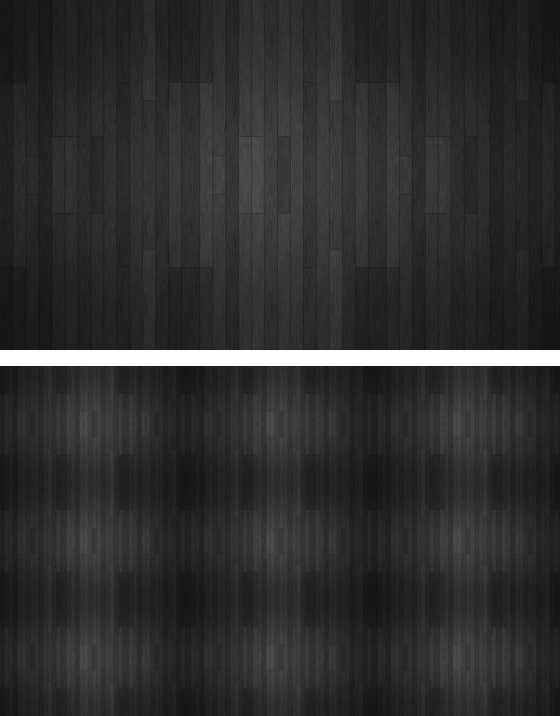
Top, the tile; bottom, the same tile 3 across and 3 down.
This texture is drawn by a Shadertoy shader. Its source:

```glsl
#define REPEATS 3.0        // floor pattern repeats across
#define SHIFT 0.07         // where the first board starts, in repeats
#define BOARDS 14.4        // board widths per repeat, the last board is 1.4 wide
#define HALF_LENGTH 13.5   // half the floor height, in board widths
#define BRIGHTNESS 0.262
#define RING_FREQ 6.0
#define RING_DEPTH 0.17
#define FIBRE_DEPTH 0.13
#define SEAM_WIDTH 0.07
#define SEAM_DEPTH 0.25
#define SAMPLES 3

const float TAU = 6.2831853;

// Per board: joint distance from the middle (2 = none), inner tone, outer tone
const vec3 PLANKS[14] = vec3[14](
    vec3(0.53, 1.08, 0.90), vec3(0.11, 1.04, 1.00), vec3(2.0, 0.85, 0.85),
    vec3(0.22, 1.12, 1.05), vec3(0.22, 1.15, 1.08), vec3(2.0, 0.97, 0.97),
    vec3(0.22, 0.88, 1.05), vec3(2.0, 1.03, 1.03), vec3(0.53, 0.86, 0.92),
    vec3(2.0, 1.00, 1.00), vec3(0.425, 0.98, 1.14), vec3(2.0, 0.88, 0.88),
    vec3(0.53, 1.00, 0.78), vec3(0.53, 0.86, 0.80));

float hash(vec2 p) {
    return fract(sin(dot(p, vec2(127.1, 311.7))) * 4375.85);
}

// Growth rings of a tapering trunk, bent by layered sines
float rings(vec2 p, float heart, float seed) {
    float phase = TAU * hash(vec2(seed, 3.0));
    float x = p.x - heart + 0.07 * sin(1.1 * p.y + phase) * smoothstep(0.0, 2.0, p.y);
    float radius = length(vec2(x, 0.16)) + 0.055 * p.y;
    radius += 0.025 * sin(2.3 * p.y + 4.0 * x + phase);
    radius += 0.012 * sin(5.9 * p.y - 7.0 * x + 2.0 * phase);
    float wave = 0.5 + 0.5 * sin(TAU * RING_FREQ * radius + phase);
    return wave * wave * wave * (0.6 + 0.4 * sin(0.9 * p.y + 5.0 * x + phase));
}

// Short upright streaks, one random value per cell
float fibres(vec2 p, float seed) {
    float column = floor(p.x * 11.0);
    float row = floor(p.y * 1.8 + 9.0 * hash(vec2(column, seed)));
    return hash(vec2(column + 17.0 * seed, row)) - 0.5;
}

float floorShade(vec2 uv) {
    // Board index and position inside the board, mirrored about mid height
    float across = fract(uv.x * REPEATS - SHIFT) * BOARDS;
    float board = min(floor(across), 13.0);
    float width = board > 12.5 ? BOARDS - 13.0 : 1.0;
    float height = abs(2.0 * fract(uv.y) - 1.0);
    vec2 p = vec2(across - board - 0.5 * width, height * HALF_LENGTH);

    // Tone and grain of the piece on this side of the joint
    vec3 plank = PLANKS[int(board)];
    float outer = step(plank.x, height);
    float seed = board + 20.0 * outer;
    float heart = 0.7 * sin(1.178 * (board - 5.0));
    float shade = mix(plank.y, plank.z, outer);
    shade *= 1.0 - RING_DEPTH * rings(p, heart, seed);
    shade *= 1.0 + FIBRE_DEPTH * fibres(p, seed);

    // Dark gaps along the sides and at the joint
    float side = 0.5 * width - abs(p.x);
    float joint = abs(height - plank.x) * HALF_LENGTH;
    float gap = 1.0 - smoothstep(0.0, SEAM_WIDTH, min(side, joint));
    return shade * (1.0 - SEAM_DEPTH * gap);
}

void mainImage(out vec4 fragColor, in vec2 fragCoord) {
    vec2 uv = fragCoord / iResolution.xy;

    // Average a small grid of samples to smooth the edges
    float shade = 0.0;
    for (int j = 0; j < SAMPLES; j++) {
        for (int i = 0; i < SAMPLES; i++) {
            vec2 offset = (vec2(i, j) + 0.5) / float(SAMPLES) - 0.5;
            shade += floorShade(uv + offset / iResolution.xy);
        }
    }
    shade /= float(SAMPLES * SAMPLES);

    // Periodic light, brightest in the middle
    vec2 glow = 0.5 - 0.5 * cos(TAU * uv);
    float light = mix(0.6, 1.0, glow.x) * mix(0.7, 1.0, glow.y);
    fragColor = vec4(vec3(BRIGHTNESS * light * shade), 1.0);
}
```
